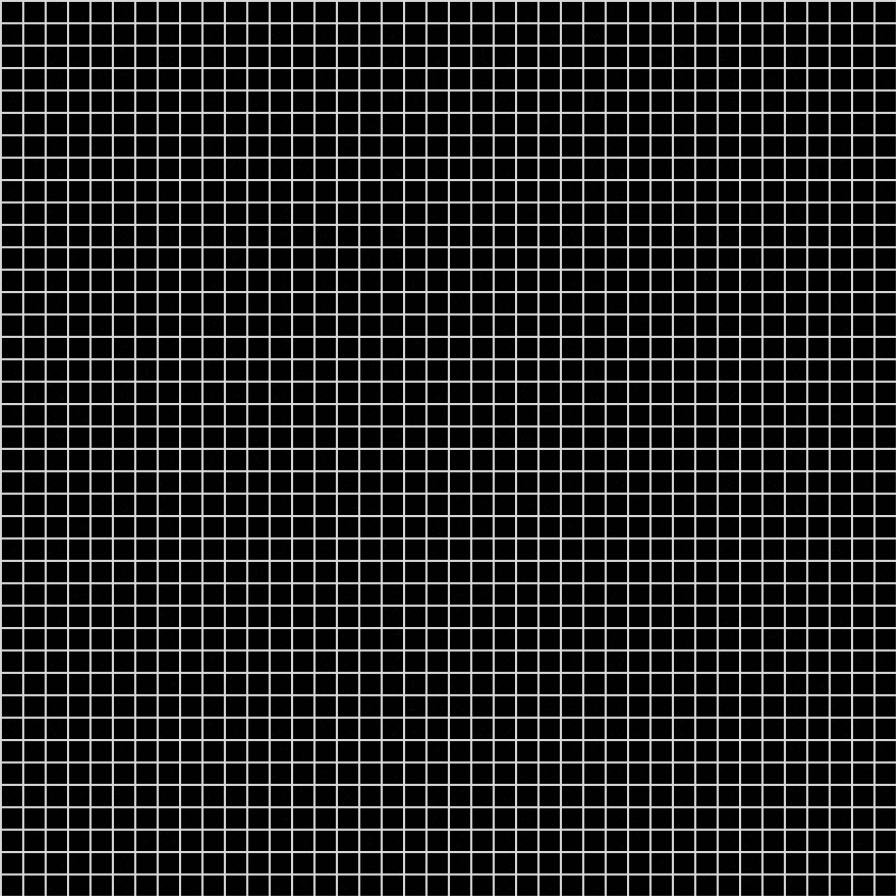
A WebGL 2 fragment shader for this pattern:

```glsl
#version 300 es
precision highp float;
// Thin pale square grid on near-black, with barely visible grain in the cells.

#define CELLS 40.0
#define LINE_WIDTH 0.094
#define LINE_OFFSET vec2(0.039, -0.039)
#define LINE_COLOR vec3(0.85)
#define GROUND_COLOR vec3(0.004)
#define GRAIN_CELLS 320.0
#define GRAIN_STRENGTH 0.025
#define GRAIN_DENSITY 0.06

uniform vec2 u_resolution;
out vec4 fragColor;

float hash(vec2 p) {
    vec3 q = fract(vec3(p.xyx) * 0.1031);
    q += dot(q, q.yzx + 33.33);
    return fract((q.x + q.y) * q.z);
}

// Share of a pixel footprint covered by the nearest line, per axis.
vec2 lineCoverage(vec2 cellPos, vec2 footprint) {
    vec2 dist = abs(fract(cellPos + 0.5) - 0.5);
    vec2 halfLine = vec2(0.5 * LINE_WIDTH);
    vec2 upper = min(dist + 0.5 * footprint, halfLine);
    vec2 lower = max(dist - 0.5 * footprint, -halfLine);
    return clamp((upper - lower) / footprint, 0.0, 1.0);
}

// Sparse faint specks; the block index wraps at the canvas edge.
float grain(vec2 uv) {
    vec2 block = mod(floor(uv * GRAIN_CELLS), GRAIN_CELLS);
    vec2 local = fract(uv * GRAIN_CELLS) - 0.5;
    float speck = 1.0 - smoothstep(0.15, 0.5, length(local));
    return speck * step(1.0 - GRAIN_DENSITY, hash(block));
}

void main() {
    vec2 uv = gl_FragCoord.xy / u_resolution;
    vec2 footprint = CELLS / u_resolution;

    // Both line directions merge into one even layer
    vec2 cover = lineCoverage(uv * CELLS - LINE_OFFSET, footprint);
    float grid = 1.0 - (1.0 - cover.x) * (1.0 - cover.y);

    vec3 ground = GROUND_COLOR + GRAIN_STRENGTH * grain(uv);
    fragColor = vec4(mix(ground, LINE_COLOR, grid), 1.0);
}
```
